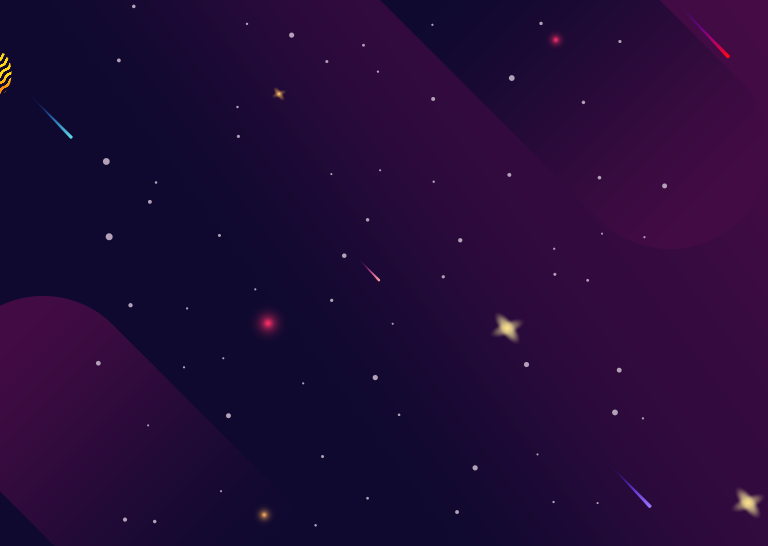
A WebGL 1 fragment shader for this background:

```glsl
precision highp float;
// Night sky with diagonal rounded bands, scattered stars, comets, glows and flares.
uniform vec2 u_resolution;

const vec3 NAVY = vec3(0.058, 0.035, 0.185);
const vec3 PLUM = vec3(0.195, 0.040, 0.243);
const vec3 WINE = vec3(0.265, 0.045, 0.265);
const vec3 STAR = vec3(0.70, 0.63, 0.72);
const vec3 ROSE = vec3(0.95, 0.18, 0.40);
const vec3 AMBER = vec3(0.95, 0.65, 0.35);
const vec3 CREAM = vec3(0.93, 0.86, 0.59);

float hash(vec2 p) {
  return fract(sin(dot(p, vec2(127.1, 311.7))) * 43758.55);
}

// Coverage of a shape from its signed distance
float fill(float d, float px) {
  return clamp(0.5 - d / px, 0.0, 1.0);
}

// Rounded band running from its cap along dir, fading into navy
vec3 band(vec3 col, vec2 p, vec2 cap, vec2 dir, float px) {
  vec2 q = p - cap;
  float along = dot(q, dir);
  float d = length(q - dir * max(along, 0.0)) - 0.181;
  vec3 tint = mix(WINE, NAVY, smoothstep(-0.2, 0.53, along));
  return mix(col, tint, fill(d, px));
}

// Cellular dots: one jittered star in most cells
float stars(vec2 p, float cell, float px) {
  vec2 id = floor(p / cell);
  vec2 jitter = 0.1 + 0.8 * vec2(hash(id + 3.1), hash(id + 8.7));
  float size = hash(id + 17.3);
  float radius = mix(0.0018, 0.0064, size * size);
  float present = step(hash(id + 29.9), 0.9);
  float d = length(p - (id + jitter) * cell) - radius;
  return present * fill(d, px);
}

// Tapered streak that brightens toward its head
vec3 comet(vec3 col, vec2 p, vec2 tail, vec2 head, float width,
           vec3 tailCol, vec3 headCol, float px) {
  vec2 axis = head - tail;
  float t = clamp(dot(p - tail, axis) / dot(axis, axis), 0.0, 1.0);
  float d = length(p - tail - axis * t) - width * t;
  vec3 tint = mix(tailCol, headCol, t * t);
  return mix(col, tint, fill(d, px) * smoothstep(0.0, 0.75, t));
}

// Soft round light with a brighter core
vec3 glow(vec3 col, vec2 p, vec2 center, float radius, vec3 tint) {
  float r = length(p - center) / radius;
  float a = 0.55 * exp(-5.0 * r * r) + 0.45 * exp(-30.0 * r * r);
  return mix(col, tint, a);
}

// Soft ellipse with its long side along dir
float petal(vec2 q, vec2 dir, vec2 size) {
  vec2 local = vec2(dot(q, dir), dot(q, vec2(-dir.y, dir.x)));
  return smoothstep(1.0, 0.25, length(local / size));
}

// Four-pointed flare made of two crossed petals
vec3 flare(vec3 col, vec2 p, vec2 center, float size, vec3 tint) {
  vec2 q = p - center;
  col = mix(col, tint, 0.55 * petal(q, vec2(0.92, 0.39), size * vec2(1.0, 0.38)));
  col = mix(col, tint, 0.75 * petal(q, vec2(0.60, -0.80), size * vec2(1.05, 0.42)));
  return glow(col, p, center, size * 0.5, vec3(1.0, 0.88, 0.52));
}

// Slanted sparks clipped to an ellipse
vec3 sparks(vec3 col, vec2 p, vec2 center, float px) {
  vec2 q = p - center;
  float wave = sin((q.x - q.y) * 420.0 + 0.9 * sin((q.x + q.y) * 190.0));
  float d = (length(q / vec2(0.021, 0.038)) - 1.0) * 0.02;
  float a = fill(d, px) * smoothstep(-0.15, 0.3, wave);
  vec3 tint = mix(vec3(1.0, 0.55, 0.05), vec3(1.0, 0.85, 0.08), smoothstep(-0.03, 0.0, q.y));
  return mix(col, tint, a);
}

void main() {
  float px = 1.0 / u_resolution.y;
  vec2 p = gl_FragCoord.xy * px;

  // Sky gradient, warmer toward the upper right
  float t = p.x - 0.75 * (1.0 - p.y);
  vec3 col = mix(NAVY, PLUM, smoothstep(0.03, 0.72, t));
  col = mix(col, WINE, smoothstep(0.65, 1.35, t));

  // Diagonal bands
  vec2 diagonal = vec2(0.70711, -0.70711);
  col = band(col, p, vec2(1.227, 0.725), -diagonal, px);
  col = band(col, p, vec2(0.079, 0.277), diagonal, px);

  // Star field, clear of both side margins
  float field = step(0.14, p.x) * step(p.x, 1.23);
  col = mix(col, STAR, field * stars(p, 0.129, px));

  // Round glows and flares
  col = glow(col, p, vec2(0.491, 0.408), 0.040, ROSE);
  col = glow(col, p, vec2(1.018, 0.927), 0.022, ROSE);
  col = glow(col, p, vec2(0.484, 0.057), 0.022, AMBER);
  col = flare(col, p, vec2(0.511, 0.828), 0.016, AMBER * 0.75);
  col = flare(col, p, vec2(0.929, 0.399), 0.036, CREAM);
  col = flare(col, p, vec2(1.370, 0.079), 0.036, CREAM);

  // Comets
  col = comet(col, p, vec2(0.046, 0.835), vec2(0.130, 0.749), 0.0030, vec3(0.05, 0.2, 0.6), vec3(0.35, 0.85, 0.9), px);
  col = comet(col, p, vec2(1.230, 1.005), vec2(1.333, 0.897), 0.0034, vec3(0.3, 0.0, 0.8), vec3(1.0, 0.02, 0.1), px);
  col = comet(col, p, vec2(0.652, 0.531), vec2(0.694, 0.487), 0.0022, vec3(0.6, 0.1, 0.5), vec3(1.0, 0.6, 0.65), px);
  col = comet(col, p, vec2(1.108, 0.158), vec2(1.190, 0.073), 0.0032, vec3(0.25, 0.05, 0.7), vec3(0.6, 0.45, 1.0), px);

  gl_FragColor = vec4(sparks(col, p, vec2(0.0, 0.866), px), 1.0);
}
```
